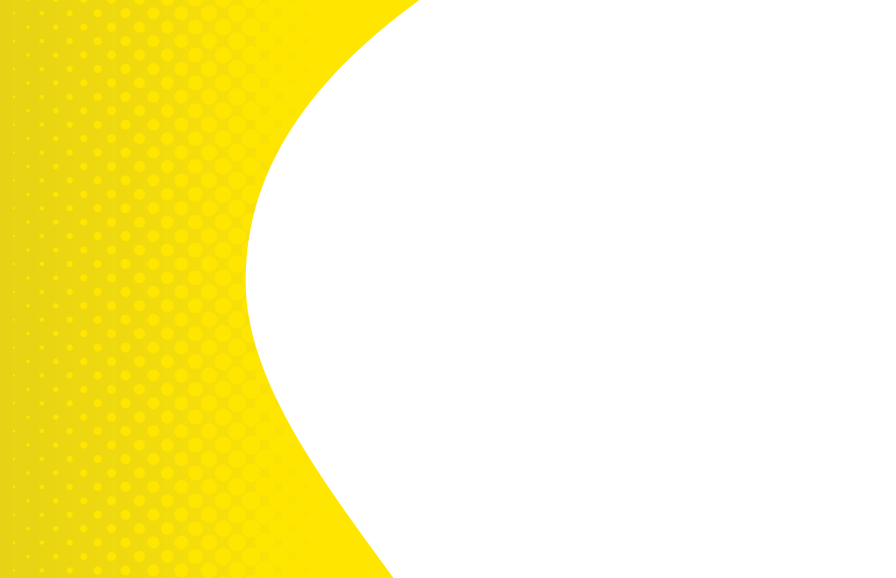
Give the GLSL for this background, as a WebGL 1 fragment shader.

```glsl
precision highp float;
// Yellow halftone panel with a curved right edge on a white ground.

uniform vec2 u_resolution;

// All lengths are fractions of the canvas height.
const vec3 WHITE = vec3(1.0);
const vec3 BRIGHT_YELLOW = vec3(1.0, 0.902, 0.0);
const vec3 DARK_YELLOW = vec3(0.905, 0.825, 0.085);
const float GRADIENT_END = 0.61;

const vec2 CURVE_APEX = vec2(0.425, 0.514);
const vec2 UPPER_CURVE = vec2(0.988, 0.586);   // square and cubic terms
const vec2 LOWER_CURVE = vec2(1.482, -1.0);

const vec2 DOT_SPACING = vec2(0.02413, 0.0241);
const float DOT_TOP_OFFSET = 0.0012;
const float DOT_MIN_RADIUS = 0.0012;
const float DOT_GROWTH = 0.034;

// Approximate signed distance to the curved edge, negative inside the panel.
float panelDistance(vec2 p) {
  float rise = p.y - CURVE_APEX.y;
  float d = abs(rise);
  vec2 bend = rise > 0.0 ? UPPER_CURVE : LOWER_CURVE;
  float edge = CURVE_APEX.x + d * d * (bend.x + bend.y * d);
  float slope = d * (2.0 * bend.x + 3.0 * bend.y * d);
  return (p.x - edge) / sqrt(1.0 + slope * slope);
}

// Signed distance to the nearest dot of a staggered grid hung from the top.
float dotDistance(vec2 p) {
  vec2 g = vec2(p.x, 1.0 - p.y + DOT_TOP_OFFSET) / DOT_SPACING;
  vec2 diagonal = floor(0.5 * vec2(g.x + g.y, g.x - g.y) + 0.5);
  vec2 cell = vec2(diagonal.x + diagonal.y, diagonal.x - diagonal.y);
  float radius = DOT_MIN_RADIUS + DOT_GROWTH * cell.x * DOT_SPACING.x;
  radius *= step(0.5, cell.x);
  return length((g - cell) * DOT_SPACING) - radius;
}

// Coverage of a shape, softened over one pixel.
float coverage(float dist, float pixel) {
  return clamp(0.5 - dist / pixel, 0.0, 1.0);
}

void main() {
  float pixel = 1.0 / u_resolution.y;
  vec2 p = gl_FragCoord.xy * pixel;

  // Horizontal gradient overlaid with growing dots
  float shade = clamp(p.x / GRADIENT_END, 0.0, 1.0);
  vec3 panel = mix(DARK_YELLOW, BRIGHT_YELLOW, shade);
  panel = mix(panel, BRIGHT_YELLOW, coverage(dotDistance(p), pixel));

  // Curved panel over white
  vec3 color = mix(WHITE, panel, coverage(panelDistance(p), pixel));
  gl_FragColor = vec4(color, 1.0);
}
```
